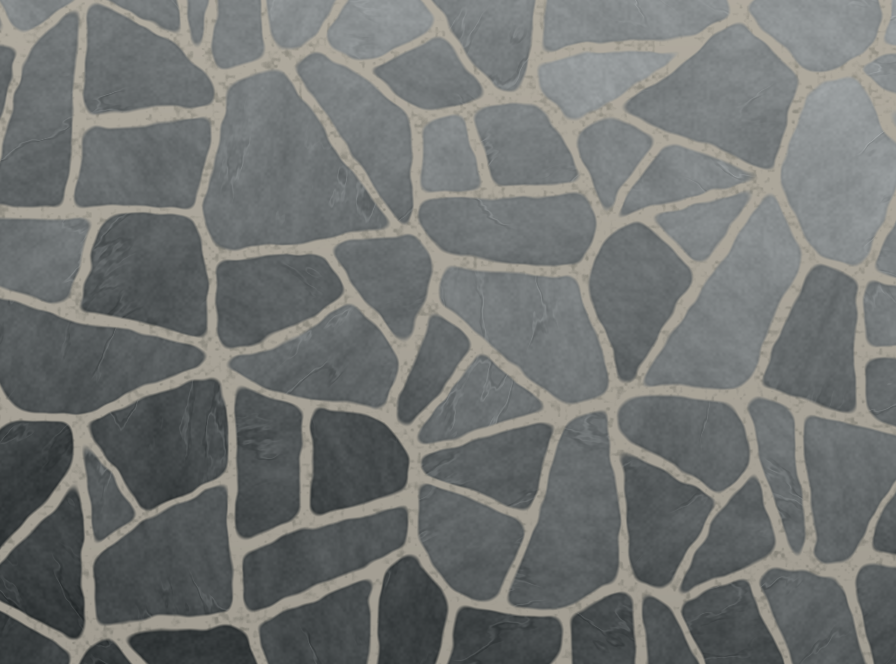
This texture is drawn by a Shadertoy shader. Its source:

```glsl
// Crazy paving: irregular grey slate slabs set in pale sandy mortar.

const float CELL = 0.262;          // size of an uncut slab
const float JITTER = 0.82;         // irregularity of the layout
const float JOINT = 0.0048;        // smallest half width of a joint
const float JOINT_VARY = 0.0052;   // extra half width, by noise
const float CORNER = 0.020;        // widening of joints where they meet
const float EDGE_SOFT = 0.0028;
const float SECOND_CUT = 0.55;     // share of slabs cut a second time
const float SLAB_VARY = 0.10;      // tone difference between slabs
const vec3 SLATE_TINT = vec3(-0.012, 0.006, 0.011);
const vec3 MORTAR = vec3(0.665, 0.645, 0.600);
const vec3 MORTAR_DARK = vec3(0.54, 0.53, 0.49);

float hash(vec2 p) {
    return fract(sin(dot(p, vec2(127.1, 311.7))) * 43758.5453);
}

vec2 hash2(vec2 p) {
    return vec2(hash(p), hash(p + 57.3));
}

float noise(vec2 p) {
    vec2 i = floor(p), f = fract(p);
    f = f * f * (3.0 - 2.0 * f);
    return mix(mix(hash(i), hash(i + vec2(1, 0)), f.x),
               mix(hash(i + vec2(0, 1)), hash(i + vec2(1, 1)), f.x), f.y);
}

float fbm(vec2 p) {
    float sum = 0.0, amp = 0.5;
    for (int i = 0; i < 5; i++) {
        sum += amp * noise(p);
        p = mat2(1.6, 1.2, -1.2, 1.6) * p + 7.7;
        amp *= 0.5;
    }
    return sum;
}

float smoothMin(float a, float b, float k) {
    float h = max(k - abs(a - b), 0.0) / k;
    return min(a, b) - h * h * k * 0.25;
}

vec2 direction(float angle) {
    return vec2(cos(angle), sin(angle));
}

// Distance to the nearest joint; also gives the slab's own id.
float slabs(vec2 p, out vec2 id) {
    vec2 g = p / CELL, base = floor(g), nearest = vec2(0), home = vec2(0);
    float best = 1e3;
    for (int y = -1; y <= 1; y++)
    for (int x = -1; x <= 1; x++) {
        vec2 c = base + vec2(x, y);
        vec2 r = c + 0.5 + JITTER * (hash2(c) - 0.5) - g;
        if (dot(r, r) < best) { best = dot(r, r); nearest = r; home = c; }
    }
    float d = 1e3, k = CORNER / CELL;
    for (int y = -2; y <= 2; y++)
    for (int x = -2; x <= 2; x++) {
        if (x == 0 && y == 0) continue;
        vec2 c = home + vec2(x, y);
        vec2 r = c + 0.5 + JITTER * (hash2(c) - 0.5) - g;
        d = smoothMin(d, dot(0.5 * (nearest + r), normalize(r - nearest)), k);
    }
    // Straight cuts through the cell, the second ending on the first
    float angle = 6.2832 * hash(home + 3.1);
    float cut = dot(nearest, direction(angle)) + 0.16 * (hash(home + 8.4) - 0.5);
    d = smoothMin(d, abs(cut), k);
    id = home + (cut > 0.0 ? 0.31 : 0.0);
    if (cut > 0.0 && hash(home + 5.7) < SECOND_CUT) {
        float cross = dot(nearest, direction(angle + 1.35 + 0.4 * hash(home + 2.2)));
        d = smoothMin(d, abs(cross), k);
        id += cross > 0.0 ? 0.17 : 0.0;
    }
    return d * CELL;
}

vec3 slate(vec2 p, vec2 uv, vec2 id, float inset) {
    // Light falls off toward the lower left
    float tone = 0.205 + 0.285 * uv.y + 0.13 * uv.x;
    tone += SLAB_VARY * (hash(id + 1.9) - 0.5);
    // Cleft layers run in a different direction on each slab
    vec2 along = direction(6.2832 * hash(id + 4.6));
    vec2 q = vec2(dot(p, along), dot(p, vec2(-along.y, along.x))) + 9.0 * hash2(id);
    float layers = fbm(q * vec2(9.0, 22.0));
    tone += 0.10 * (layers - 0.48);
    tone += 0.07 * (fbm(q * vec2(45.0, 75.0)) - 0.48);
    tone += 0.035 * (noise(p * 210.0) - 0.5);
    // Thin ridges and pale scratches in patches
    float patches = smoothstep(0.45, 0.75, noise(q * 11.0 + 30.0));
    float ridge = fbm(q * vec2(7.0, 17.0) + 13.0) - 0.48;
    tone += 0.05 * patches * smoothstep(0.022, 0.0, abs(ridge));
    tone -= 0.04 * patches * smoothstep(0.03, 0.0, abs(ridge - 0.035));
    // Shaded rim
    tone -= 0.035 * smoothstep(0.007, 0.0, inset);
    return vec3(tone) + SLATE_TINT;
}

void mainImage(out vec4 fragColor, in vec2 fragCoord) {
    vec2 uv = fragCoord / iResolution.xy;
    vec2 p = fragCoord / iResolution.y;

    // Chipped, slightly wavy slab outlines
    vec2 wave = vec2(noise(p * 9.0), noise(p * 9.0 + 40.0)) - 0.5;
    vec2 chips = vec2(noise(p * 42.0 + 11.0), noise(p * 42.0 + 71.0)) - 0.5;
    vec2 id;
    float d = slabs(p + 0.020 * wave + 0.006 * chips + vec2(2.3, 1.7), id);
    float inset = d - JOINT - JOINT_VARY * noise(p * 13.0 + 5.0);

    float grit = 0.6 * fbm(p * 60.0) + 0.4 * noise(p * 190.0);
    vec3 mortar = mix(MORTAR_DARK, MORTAR, smoothstep(0.1, 0.5, grit));
    mortar *= 0.95 + 0.08 * uv.y;

    float soft = max(EDGE_SOFT, 0.8 / iResolution.y);
    vec3 color = mix(mortar, slate(p, uv, id, inset), smoothstep(-soft, soft, inset));
    fragColor = vec4(color, 1.0);
}
```
